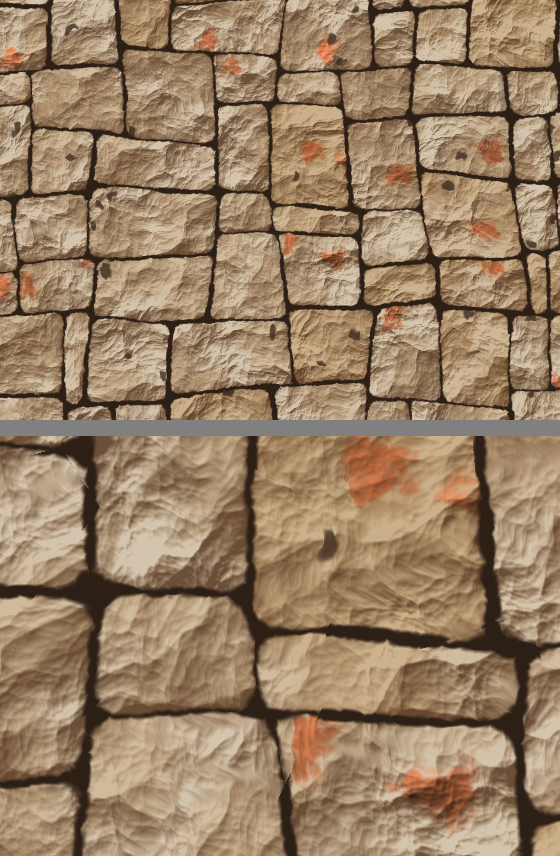
Top, the full canvas; bottom, a detail of the centre.
A Shadertoy shader for this texture:

```glsl
const vec3 GAP   = vec3(0.17, 0.12, 0.085);
const vec3 UMBER = vec3(0.42, 0.31, 0.22);
const vec3 TAN   = vec3(0.57, 0.47, 0.37);
const vec3 SAND  = vec3(0.72, 0.63, 0.52);
const vec3 CREAM = vec3(0.83, 0.77, 0.68);
const vec3 OCHRE = vec3(0.96, 0.90, 0.80);
const vec3 RUST  = vec3(0.66, 0.33, 0.18);
const vec2 LIGHT = vec2(-0.5, 0.866);
const vec2 GRID  = vec2(5.5, 6.3);
const float REACH = 0.0025;

vec2 hash2(vec2 p) {
    vec3 q = fract(p.xyx * vec3(0.1031, 0.1030, 0.0973));
    q += dot(q, q.yzx + 33.33);
    return fract((q.xx + q.yz) * q.zy);
}

mat2 turn(float a) {
    return mat2(cos(a), sin(a), -sin(a), cos(a));
}

float softMin(float a, float b, float k) {
    float h = max(k - abs(a - b), 0.0) / k;
    return min(a, b) - 0.25 * k * h * h;
}

// Layered sines that bend a domain
vec2 waver(vec2 p, float freq, float amount) {
    vec2 sum = vec2(0.0);
    for (int i = 0; i < 4; i++) {
        sum += amount * sin(freq * p.yx + 1.5 * sum / amount * 0.5 + vec2(0.0, 1.7));
        p = turn(1.1) * p;
        freq *= 1.9;
        amount *= 0.55;
    }
    return sum;
}

// Squared distance to the nearest site, and that site's random value
vec2 cellular(vec2 p) {
    vec2 base = floor(p), nearest = vec2(9.0, 0.0);
    for (int y = -1; y <= 1; y++)
    for (int x = -1; x <= 1; x++) {
        vec2 cell = base + vec2(x, y);
        vec2 toSite = cell + hash2(cell) - p;
        float d = dot(toSite, toSite);
        if (d < nearest.x) nearest = vec2(d, hash2(cell + 17.3).x);
    }
    return nearest;
}

// Each grid cell holds one tilted joint, upright on even cells, level on odd
float jointSide(vec2 cell, vec2 p) {
    vec2 h = hash2(cell + 40.0) - 0.5;
    vec2 q = p - cell - 0.5;
    if (mod(cell.x + cell.y, 2.0) > 0.5) q = q.yx;
    return q.x - 0.7 * h.x - 0.22 * h.y * q.y;
}

// Depth inside the stone and its random value; four joints bound a stone
vec2 stoneAt(vec2 uv) {
    vec2 p = (uv + waver(uv, 15.0, 0.0035)) * GRID;
    vec2 best = vec2(-1.0, 0.0);
    for (int y = 0; y <= 1; y++)
    for (int x = 0; x <= 1; x++) {
        vec2 v = floor(p) + vec2(x, y);
        float s = mod(v.x + v.y, 2.0) < 0.5 ? 1.0 : -1.0;
        float diagonal = min(jointSide(v - 1.0, p), -jointSide(v, p));
        float crossing = s * jointSide(v - vec2(0.0, 1.0), p);
        crossing = min(crossing, -s * jointSide(v - vec2(1.0, 0.0), p));
        float depth = softMin(diagonal, crossing, 0.14) / GRID.y;
        if (depth > best.x) best = vec2(depth, hash2(v + 91.0).x);
    }
    return best;
}

// Chipped scallops: sharp ridges between shallow bowls
float relief(vec2 p) {
    p += waver(p, 17.0, 0.012);
    float height = 0.0, freq = 9.0, slope = 0.22;
    for (int i = 0; i < 5; i++) {
        height += slope / freq * cellular(p * freq).x;
        p = turn(0.9) * p + 3.7;
        freq *= 2.07;
        slope *= 0.88;
    }
    return height;
}

float bulge(float depth) {
    return 0.005 * (1.0 - exp(-max(depth, 0.0) / 0.012));
}

vec3 stoneRamp(float tone) {
    vec3 c = mix(UMBER, TAN, clamp(tone / 0.35, 0.0, 1.0));
    c = mix(c, SAND, clamp((tone - 0.35) / 0.3, 0.0, 1.0));
    return mix(c, CREAM, clamp((tone - 0.65) / 0.3, 0.0, 1.0));
}

void mainImage(out vec4 fragColor, in vec2 fragCoord) {
    vec2 uv = fragCoord / iResolution.y;
    vec2 stone = stoneAt(uv);
    float id = stone.y;

    // Every stone is cut from its own part of the rock
    mat2 spin = turn(6.283 * id);
    vec2 rock = spin * uv + 37.0 * id;
    vec2 bent = rock + waver(rock, 45.0, 0.008);
    float grain = cellular(bent * 75.0).x;
    float patches = cellular(bent * 6.0).x;
    float depth = stone.x + 0.004 * (grain - 0.25);

    // Slope towards the light
    float chips = (relief(rock) - relief(rock + spin * LIGHT * REACH)) / REACH;
    float edge = (bulge(stone.x) - bulge(stoneAt(uv + LIGHT * REACH).x)) / REACH;
    float rough = mix(0.75, 1.25, smoothstep(0.05, 0.4, patches));
    float tone = 0.61 + chips * rough + 0.7 * edge;
    tone += 0.16 * (id - 0.5) + 0.3 * (patches - 0.25);
    tone -= 0.4 * exp(-max(depth, 0.0) / 0.005);

    // Ochre stain, rust and pits
    vec3 color = stoneRamp(tone);
    float stain = smoothstep(0.55, 0.95, fract(id * 7.3)) + smoothstep(0.3, 0.08, patches) * 0.5;
    color *= mix(vec3(1.0), OCHRE, min(stain, 1.0));
    vec2 spot = cellular(bent * 9.0 + 5.0);
    float rust = smoothstep(0.13, 0.03, spot.x + 0.12 * grain) * step(0.92, spot.y);
    color = mix(color, RUST * (0.55 + 0.7 * tone), 0.8 * rust);
    vec2 hole = cellular(bent * 22.0 + 11.0);
    float pit = smoothstep(0.08, 0.02, hole.x) * step(0.94, hole.y);
    color = mix(color, GAP * 1.4, 0.8 * pit);

    // Open joints of uneven width
    float gapWidth = mix(0.0005, 0.0045, cellular(uv * 8.0).y);
    color = mix(GAP, color, smoothstep(gapWidth - 0.001, gapWidth + 0.003, depth));
    fragColor = vec4(color, 1.0);
}
```
